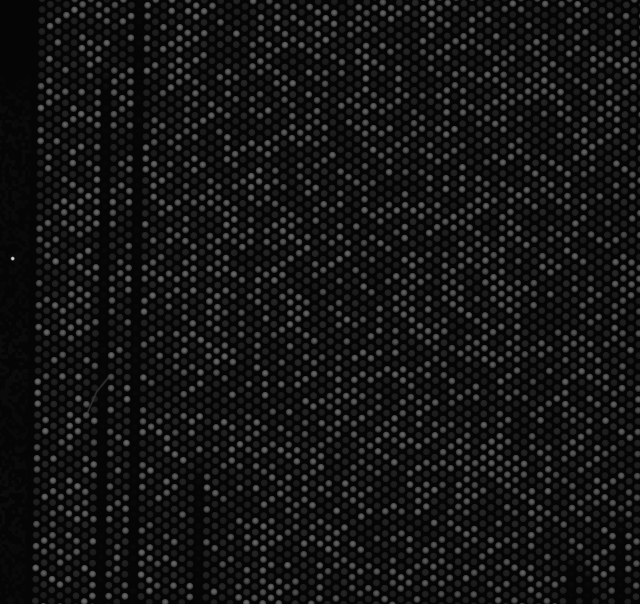
Reproduce this texture procedurally as a Shadertoy shader.

```glsl
const vec2 PITCH = vec2(0.01268, 0.01711);  // column and row spacing, in canvas widths
const vec2 LATTICE_ORIGIN = vec2(0.0658, 0.0143);
const float DOT_RADIUS = 0.0055;
const float TILT = 0.011;
const float BRIGHT_SHARE = 0.43;
const float BASE_GRAY = 0.018;

float hash(vec2 p) {
    vec3 q = fract(vec3(p.xyx) * 0.1031);
    q += dot(q, q.yzx + 33.33);
    return fract((q.x + q.y) * q.z);
}

float valueNoise(vec2 p) {
    vec2 cell = floor(p), f = fract(p);
    f = f * f * (3.0 - 2.0 * f);
    return mix(mix(hash(cell), hash(cell + vec2(1, 0)), f.x),
               mix(hash(cell + vec2(0, 1)), hash(cell + vec2(1, 1)), f.x), f.y);
}

float segmentDistance(vec2 p, vec2 a, vec2 b) {
    vec2 ab = b - a;
    return length(p - a - ab * clamp(dot(p - a, ab) / dot(ab, ab), 0.0, 1.0));
}

float strokeMask(float dist, float halfWidth, float aa) {
    return 1.0 - smoothstep(halfWidth - aa, halfWidth + aa, dist);
}

// Darkness of one failed column, beginning at depth start
float streak(float column, float index, float depth, float start) {
    return step(abs(column - index), 0.5) * smoothstep(start - 0.02, start + 0.04, depth);
}

float failedColumns(float column, float depth) {
    float dark = streak(column, 12.0, depth, -0.1);
    dark = max(dark, streak(column, 8.0, depth, 0.11));
    dark = max(dark, streak(column, 20.0, depth, 0.72));
    dark = max(dark, streak(column, 66.0, depth, 0.86));
    dark = max(dark, streak(column, 68.0, depth, 0.88));
    return max(dark, streak(column, 72.0, depth, 0.80));
}

// Gray level of the staggered dots; zero in the gaps
float dotLattice(vec2 p, float aa) {
    vec2 q = vec2(p.x + TILT * p.y, p.y - TILT * p.x) - LATTICE_ORIGIN;
    float column = round(q.x / PITCH.x);
    float stagger = 0.5 * mod(column, 2.0);
    float row = round(q.y / PITCH.y - stagger);
    vec2 id = vec2(column, row) + 40.0;
    vec2 jitter = (vec2(hash(id + 71.0), hash(id + 143.0)) - 0.5) * 0.0006;
    vec2 offset = q - vec2(column, row + stagger) * PITCH - jitter;

    // Two tone classes, each with small differences between dots
    float lit = step(hash(id), BRIGHT_SHARE);
    float dark = failedColumns(column, p.y);
    float variation = hash(id + 211.0);
    float dimTone = mix(0.105, 0.155, variation);
    float litTone = mix(0.32, 0.43, variation) * mix(1.0, 0.9, p.x);
    float tone = mix(dimTone, litTone, lit * (1.0 - dark)) * (1.0 - 0.75 * dark);

    // Domed shading, highlight a little above the centre
    float r = length(offset + vec2(0.0, 0.0007)) / DOT_RADIUS;
    float shade = 1.0 - mix(0.25, 0.58, lit) * min(r * r, 1.0);
    float mask = strokeMask(length(offset), DOT_RADIUS, 0.7 * aa);
    return tone * shade * mask * step(-0.5, column);
}

// Faint blotches on the bare strip at the left
float marginMottle(vec2 p) {
    float strip = 1.0 - smoothstep(0.046, 0.054, p.x + TILT * p.y);
    float blotch = smoothstep(0.45, 0.65, valueNoise(p * 190.0));
    float patches = 0.4 + 0.6 * valueNoise(p * 9.0 + 5.0);
    return 0.03 * strip * blotch * patches * smoothstep(0.08, 0.2, p.y);
}

void mainImage(out vec4 fragColor, in vec2 fragCoord) {
    // Canvas widths, measured down from the top left
    vec2 p = vec2(fragCoord.x, iResolution.y - fragCoord.y) / iResolution.x;
    float aa = 1.0 / iResolution.x;

    float gray = BASE_GRAY + marginMottle(p);
    gray = max(gray, dotLattice(p, aa));

    // Bent scratch and a bright speck
    vec2 bend = vec2(0.151, 0.612);
    float scratch = min(segmentDistance(p, vec2(0.134, 0.651), bend),
                        segmentDistance(p, bend, vec2(0.171, 0.588)));
    gray = mix(gray, 0.27, 0.65 * strokeMask(scratch, 0.0013, aa));
    gray = mix(gray, 0.85, strokeMask(length(p - vec2(0.0198, 0.404)), 0.0026, aa));

    fragColor = vec4(vec3(gray), 1.0);
}
```
